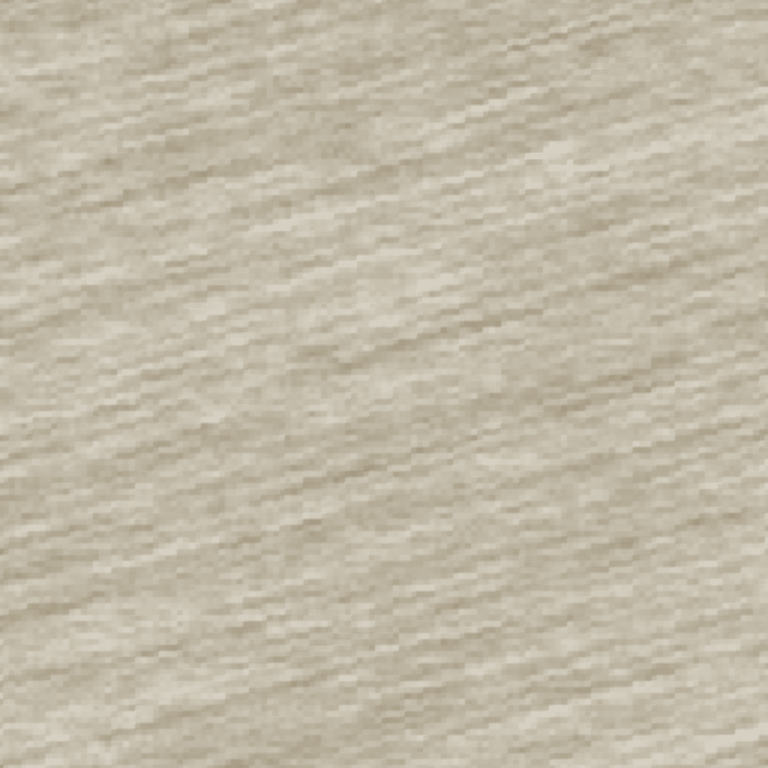
Write a Shadertoy shader that draws this texture.

```glsl
// Pale beige brushed fibre surface with fine slanted threads broken into soft stair steps.

const vec3 BEIGE = vec3(0.757, 0.727, 0.656);
const vec3 TONE_STEP = vec3(0.038, 0.0425, 0.050);
const float SLANT = 0.28;
const float ROWS = 128.0;
const float THREADS = 37.0;
const float TAU = 6.28319;

float hash(vec2 p) {
    vec3 q = fract(vec3(p.xyx) * 0.1031);
    q += dot(q, q.yzx + 33.33);
    return fract((q.x + q.y) * q.z);
}

// Smooth value noise in the range -1 to 1.
float noise(vec2 p) {
    vec2 cell = floor(p);
    vec2 f = fract(p);
    f = f * f * (3.0 - 2.0 * f);
    float low = mix(hash(cell), hash(cell + vec2(1.0, 0.0)), f.x);
    float high = mix(hash(cell + vec2(0.0, 1.0)), hash(cell + 1.0), f.x);
    return mix(low, high, f.y) * 2.0 - 1.0;
}

// Noise with its own offset, stretched by a frequency per axis.
float layer(vec2 p, vec2 frequency, float seed) {
    return noise(p * frequency + seed * vec2(17.0, 41.0));
}

// Pulls positions towards grid points, leaving soft edges between cells.
vec2 softSteps(vec2 p, float count, float softness) {
    vec2 g = p * count;
    vec2 edge = smoothstep(0.5 - softness, 0.5 + softness, fract(g));
    return (floor(g) + edge) / count;
}

// Long ridges: a light crest with a dark line just below it.
float ridges(vec2 p) {
    vec2 frequency = vec2(1.5, 40.0);
    vec2 below = vec2(0.0, 2.0 / ROWS);
    return layer(p, frequency, 2.0) - layer(p + below, frequency, 2.0);
}

// Nearly even threads that wander and fade along their length.
float threads(vec2 p) {
    float wander = 0.45 * layer(p, vec2(2.5, 14.0), 3.0);
    float strength = 0.6 + 0.5 * layer(p, vec2(5.0, 20.0), 4.0);
    return strength * sin(TAU * (THREADS * p.y + wander));
}

// Everything that follows the slant, from wide bands to short strokes.
float streaks(vec2 p) {
    float tone = 0.65 * layer(p, vec2(1.3, 14.0), 1.0);
    tone += 0.65 * ridges(p) + 0.75 * threads(p);
    tone += 0.9 * layer(p, vec2(4.0, 64.0), 5.0);
    tone += 0.95 * layer(p, vec2(22.0, ROWS), 6.0);
    return tone;
}

// Narrow dark grooves, broken along their length.
float grooves(vec2 p) {
    float line = smoothstep(0.35, 0.8, layer(p, vec2(4.0, 64.0), 7.0));
    return line * (0.6 + 0.5 * layer(p, vec2(26.0, 64.0), 8.0));
}

// Short level dashes and small grains.
float weave(vec2 p) {
    float tone = 0.9 * layer(p, vec2(42.0, ROWS), 9.0);
    tone += 0.5 * layer(p, vec2(ROWS), 10.0);
    tone += 0.25 * layer(p, vec2(9.0, 12.0), 11.0);
    return tone;
}

// Sparse darker flecks.
float flecks(vec2 p) {
    return smoothstep(0.75, 0.95, layer(p, vec2(64.0, ROWS), 12.0));
}

void mainImage(out vec4 fragColor, in vec2 fragCoord) {
    vec2 uv = fragCoord / iResolution.y;
    vec2 stepped = softSteps(uv, ROWS, 0.35);

    // Fibre space: x runs along the threads, y across them in whole rows.
    float bend = 0.006 * layer(uv, vec2(2.0, 3.0), 13.0);
    float rise = softSteps(vec2(SLANT * stepped.x + bend), ROWS, 0.25).x;
    vec2 fibre = vec2(stepped.x, stepped.y - rise);

    float tone = 0.18 + streaks(fibre) + weave(stepped);
    tone -= 0.8 * grooves(fibre) + 0.6 * flecks(stepped);
    tone = clamp(tone, -3.2, 2.1);

    fragColor = vec4(BEIGE + TONE_STEP * tone, 1.0);
}
```
